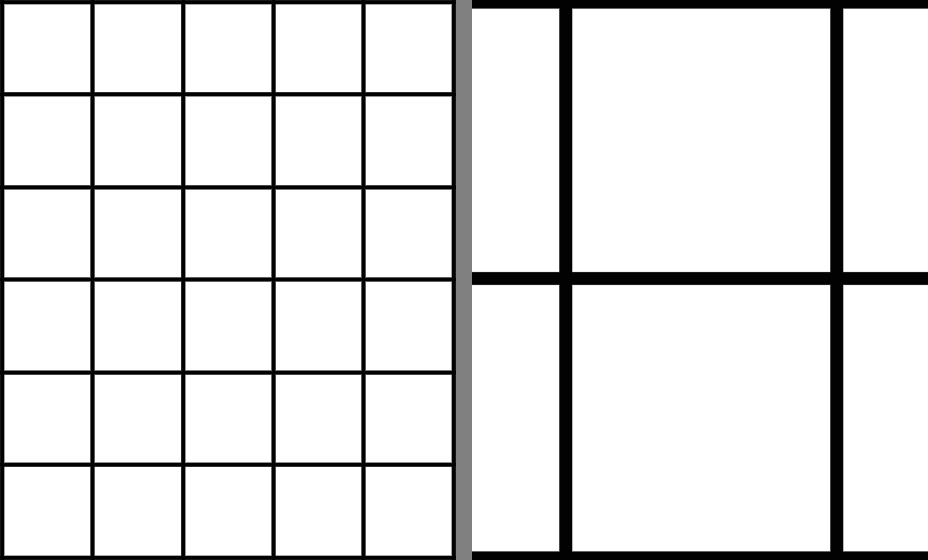
Left, the full canvas; right, a detail of the centre.
A WebGL 2 fragment shader for this pattern:

```glsl
#version 300 es
precision highp float;
// Black ruled grid of five columns and six rows on white, framed by its outer lines.

uniform vec2 u_resolution;
out vec4 fragColor;

const vec2 CELLS = vec2(5.0, 6.0);          // repeats across and down
const vec2 LINE_WIDTH = vec2(0.0095, 0.0077); // fraction of each canvas side
const float DRIFT = 0.0009;                 // slight unevenness of the ruling
const vec3 PAPER = vec3(1.0);
const vec3 INK = vec3(0.008);

// Index of the ruled line nearest to each coordinate.
vec2 nearestLine(vec2 uv, vec2 cells, vec2 width) {
    vec2 pitch = (1.0 - width) / cells;
    return clamp(round((uv - 0.5 * width) / pitch), vec2(0.0), cells);
}

// Centre of a line: even spacing, with inner columns and odd rows nudged.
vec2 lineCentre(vec2 index, vec2 cells, vec2 width, float drift) {
    vec2 pitch = (1.0 - width) / cells;
    float innerColumn = step(abs(index.x - 0.5 * cells.x), 1.0);
    float oddRow = mod(index.y, 2.0);
    return 0.5 * width + index * pitch + drift * vec2(innerColumn, oddRow);
}

// Smoothed ink coverage of a line at signed distance d from its edge.
vec2 coverage(vec2 d, vec2 softness) {
    return clamp(0.5 - d / softness, 0.0, 1.0);
}

void main() {
    vec2 uv = gl_FragCoord.xy / u_resolution;
    vec2 pixel = 1.0 / u_resolution;

    // Distance to the nearest vertical and horizontal line
    vec2 index = nearestLine(uv, CELLS, LINE_WIDTH);
    vec2 centre = lineCentre(index, CELLS, LINE_WIDTH, DRIFT);
    vec2 edge = abs(uv - centre) - 0.5 * LINE_WIDTH;

    // Union of both rulings
    vec2 ruled = coverage(edge, 1.2 * pixel);
    float ink = max(ruled.x, ruled.y);

    fragColor = vec4(mix(PAPER, INK, ink), 1.0);
}
```
